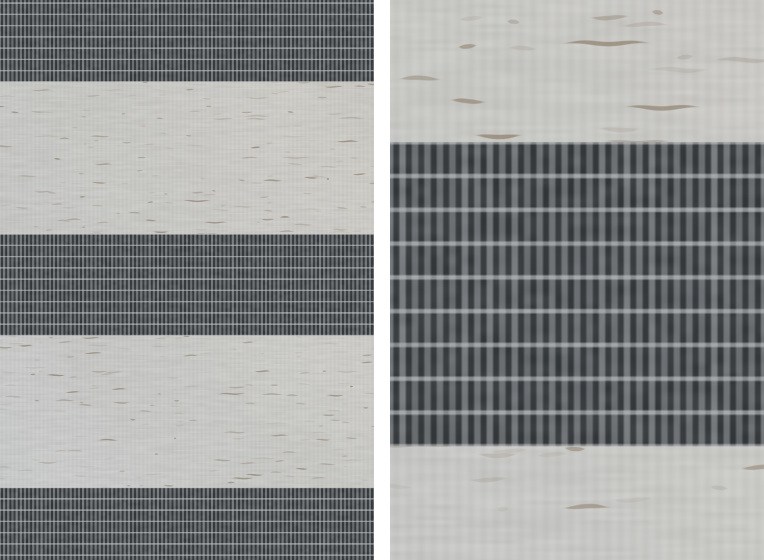
Left: the whole. Right: its middle third, enlarged.
A WebGL 2 fragment shader for this texture:

```glsl
#version 300 es
precision highp float;
// Woven blind: pale slubbed linen bands alternating with dark open slat bands.

#define BAND_PERIOD 0.4531   // vertical distance between dark bands
#define BAND_CENTER 0.4915   // height of the middle dark band
#define BAND_HALF 0.0905     // half height of a dark band
#define ROWS 9.0             // weft cells per dark band
#define COLUMNS 90.0         // warp threads across the cloth
#define ASPECT 0.668         // cloth width over height
#define WEFT_WIDTH 0.13      // pale line, as a share of one row
#define WARP_WIDTH 0.52      // grey thread, as a share of one column
#define FLECK_CHANCE 0.34

uniform vec2 u_resolution;
out vec4 fragColor;

const vec3 LINEN = vec3(0.782, 0.782, 0.770);
const vec3 FLECK = vec3(0.55, 0.49, 0.41);
const vec3 GAP = vec3(0.215, 0.232, 0.242);
const vec3 WARP = vec3(0.440, 0.455, 0.468);
const vec3 WEFT = vec3(0.655, 0.668, 0.675);

float hash(vec2 p) {
    p = fract(p * vec2(0.1031, 0.1137));
    p += dot(p, p.yx + 33.33);
    return fract((p.x + p.y) * p.x * 41.7);
}

float noise(vec2 p) {
    vec2 cell = floor(p), f = fract(p);
    f = f * f * (3.0 - 2.0 * f);
    float low = mix(hash(cell), hash(cell + vec2(1, 0)), f.x);
    float high = mix(hash(cell + vec2(0, 1)), hash(cell + vec2(1, 1)), f.x);
    return mix(low, high, f.y);
}

// Coverage of a stripe around each integer; soft is one pixel in cell units.
float stripe(float x, float width, float soft) {
    float d = abs(fract(x + 0.5) - 0.5) - 0.5 * width;
    return 1.0 - smoothstep(-0.5 * soft, 0.5 * soft, d);
}

// Short horizontal slubs, one at most in each cell of a jittered grid.
float flecks(vec2 p, vec2 size, float seed, float pixel) {
    float row = floor(p.y / size.y);
    p.x += size.x * hash(vec2(row, seed + 5.0));
    vec2 cell = floor(p / size);
    vec2 key = cell + seed;
    vec2 local = p - (cell + 0.5) * size;
    float halfLength = size.x * mix(0.06, 0.36, hash(key + 11.0));
    vec2 jitter = vec2(hash(key + 23.0), hash(key + 37.0)) - 0.5;
    local -= jitter * vec2(size.x - 2.0 * halfLength, 0.6 * size.y);
    local.y += 0.0006 * sin(local.x * 190.0 + 6.0 * jitter.x);
    float thick = 0.0011 * (1.0 - smoothstep(0.2, 1.0, abs(local.x) / halfLength));
    float mask = 1.0 - smoothstep(-0.5 * pixel, 0.5 * pixel + 0.0004, abs(local.y) - thick);
    mask *= 1.0 - smoothstep(0.6, 1.0, abs(local.x) / halfLength);
    float strength = hash(key + 53.0);
    return mask * step(hash(key + 71.0), FLECK_CHANCE) * mix(0.12, 0.75, strength * strength);
}

vec3 linen(vec2 p, float column, float pixel) {
    float fibre = 0.6 * noise(p * vec2(28.0, 430.0)) + 0.4 * noise(p * vec2(75.0, 250.0) + 40.0);
    float rib = cos(6.28318 * column);
    vec3 color = LINEN + 0.05 * (fibre - 0.5) + 0.011 * rib;
    color += 0.02 * (noise(p * 6.0) - 0.5);
    color += vec3(0.012, 0.004, -0.008) * (p.x / ASPECT + p.y - 1.0);
    for (int i = 0; i < 3; i++) {
        float k = float(i);
        vec2 size = vec2(0.085 - 0.022 * k, 0.017 + 0.006 * k);
        color = mix(color, FLECK, flecks(p, size, 19.0 * k + 3.0, pixel));
    }
    return color;
}

vec3 slats(vec2 p, float column, float row, float pixel) {
    float thread = floor(column + 0.5);
    float warp = stripe(column, WARP_WIDTH, max(pixel * COLUMNS / ASPECT, 0.25));
    float shade = hash(vec2(thread, 8.0)) - 0.5;
    vec3 color = mix(GAP, WARP + 0.07 * shade, warp);
    color += 0.05 * (noise(vec2(column * 0.8, p.y * 170.0)) - 0.5);
    // Pale weft lines, slightly dimmed between the warp threads
    float soft = max(pixel * ROWS / (2.0 * BAND_HALF), 0.08);
    float weft = stripe(row, WEFT_WIDTH, soft);
    float shine = mix(0.76, 1.0, warp) * mix(0.86, 1.0, noise(vec2(p.x * 35.0, floor(row + 0.5))));
    return mix(color, WEFT, weft * shine);
}

void main() {
    vec2 p = gl_FragCoord.xy / u_resolution.y;
    float pixel = 1.0 / u_resolution.y;
    float column = p.x * COLUMNS / ASPECT;

    // Height measured from the nearest dark band's centre
    float bandIndex = floor((p.y - BAND_CENTER) / BAND_PERIOD + 0.5);
    float offset = p.y - BAND_CENTER - bandIndex * BAND_PERIOD;
    float row = (offset / BAND_HALF * 0.5 + 0.5) * ROWS;

    float edge = abs(offset) - BAND_HALF;
    float pale = smoothstep(-0.6 * pixel, 0.6 * pixel, edge);
    vec3 dark = slats(p, column, row + 20.0 + 0.02 * bandIndex, pixel);
    vec3 color = mix(dark, linen(p, column, pixel), pale);
    fragColor = vec4(clamp(color, 0.0, 1.0), 1.0);
}
```
